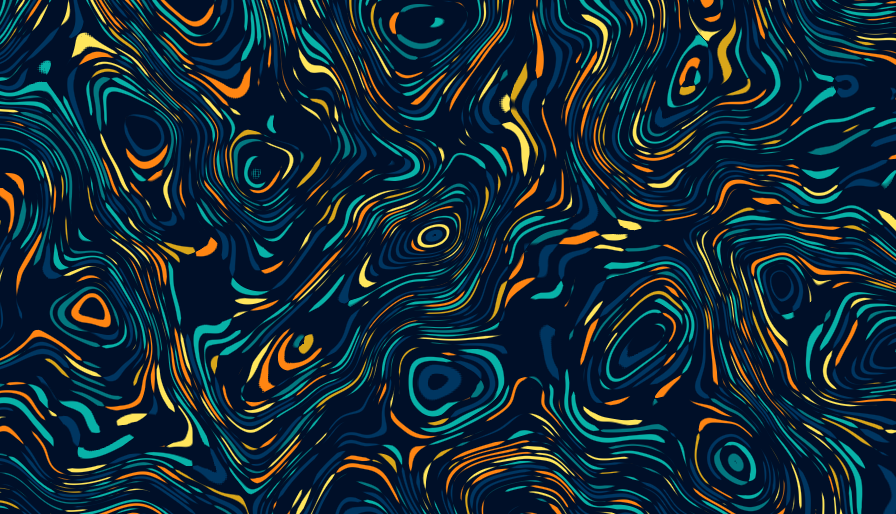
Write a Shadertoy shader that draws this background.

```glsl
// Fine tapered ink strokes swirling over a dark navy ground.
// Level bands of a gradient noise field give the flow lines; in each band several
// inks compete through their own noise, and the winner's lead sets the stroke width.

#define SWIRL_FREQ 2.1     // swirls per canvas height
#define BAND_COUNT 41.0    // flow lines per unit of field height
#define DASH_FREQ 5.5      // ink changes per canvas height
#define TAPER 2.3          // how fast a stroke swells from its tips
#define THIN 0.14          // half width limits, in bands
#define THICK 0.36
#define MAX_HALF 0.0065    // half width limit, in canvas heights
#define BLOB 0.06          // extra half width kept where the field is flat
#define GROUND vec3(0.0, 0.06, 0.155)
#define INK_COUNT 7

// rgb colour, and a bias that sets how often the ink wins
const vec4 INKS[INK_COUNT] = vec4[INK_COUNT](
    vec4(GROUND, 0.08),                // gap
    vec4(0.00, 0.21, 0.38, 0.08),      // deep blue
    vec4(0.03, 0.70, 0.66, 0.025),     // teal
    vec4(0.01, 0.47, 0.50, -0.06),     // dark teal
    vec4(1.00, 0.52, 0.07, -0.035),    // orange
    vec4(1.00, 0.90, 0.36, -0.08),     // yellow
    vec4(0.85, 0.65, 0.10, -0.14));    // gold

vec2 hash2(vec2 p) {
    vec3 q = fract(p.xyx * vec3(0.1031, 0.1030, 0.0973));
    q += dot(q, q.yzx + 33.33);
    return fract((q.xx + q.yz) * q.zy);
}

float cornerSlope(vec2 cell, vec2 offset) {
    float angle = 6.2832 * hash2(cell).x;
    return dot(vec2(cos(angle), sin(angle)), offset);
}

float gradientNoise(vec2 p) {
    vec2 i = floor(p), f = p - i;
    vec2 s = f * f * f * (f * (f * 6.0 - 15.0) + 10.0);
    vec2 e = vec2(1.0, 0.0);
    float low = mix(cornerSlope(i, f), cornerSlope(i + e, f - e), s.x);
    float high = mix(cornerSlope(i + e.yx, f - e.yx), cornerSlope(i + e.xx, f - e.xx), s.x);
    return mix(low, high, s.y);
}

// Large swirls, smaller eddies and a fine waver
float flowField(vec2 p) {
    vec2 q = p * SWIRL_FREQ + 31.7;
    q += 0.18 * vec2(gradientNoise(q * 1.6 + 5.3), gradientNoise(q * 1.6 + 47.1));
    return gradientNoise(q)
         + 0.26 * gradientNoise(q * 2.2 + 13.4)
         + 0.04 * gradientNoise(q * 5.5 + 71.9);
}

void mainImage(out vec4 fragColor, in vec2 fragCoord) {
    float pixel = 1.0 / iResolution.y;
    vec2 p = fragCoord * pixel;

    // Position across the flow, in bands
    float level = BAND_COUNT * flowField(p);
    float band = floor(level);
    float across = abs(level - band - 0.5);
    float slope = length(vec2(dFdx(level), dFdy(level)));
    float blur = slope + DASH_FREQ * TAPER * pixel;

    // Inks compete for this stretch of the band
    float best = -9.0, second = -9.0;
    vec3 ink = GROUND;
    for (int k = 0; k < INK_COUNT; k++) {
        vec2 shift = 50.0 * hash2(vec2(band + 211.0, float(k) * 7.0 + 3.0));
        float strength = gradientNoise(p * DASH_FREQ + shift) + INKS[k].w;
        if (strength > best) {
            second = best;
            best = strength;
            ink = INKS[k].rgb;
        } else {
            second = max(second, strength);
        }
    }

    // Stroke profile, closing to a point where two inks meet
    float limit = mix(THIN, THICK, hash2(vec2(band + 97.0, 19.0)).y);
    limit = min(limit, BLOB + MAX_HALF * slope / pixel);
    float halfWidth = min(TAPER * (best - second), limit);
    float cover = clamp(0.5 + (halfWidth - across) / blur, 0.0, 1.0);
    cover *= min(1.0, 2.0 * halfWidth / blur);

    fragColor = vec4(mix(GROUND, ink, cover), 1.0);
}
```
